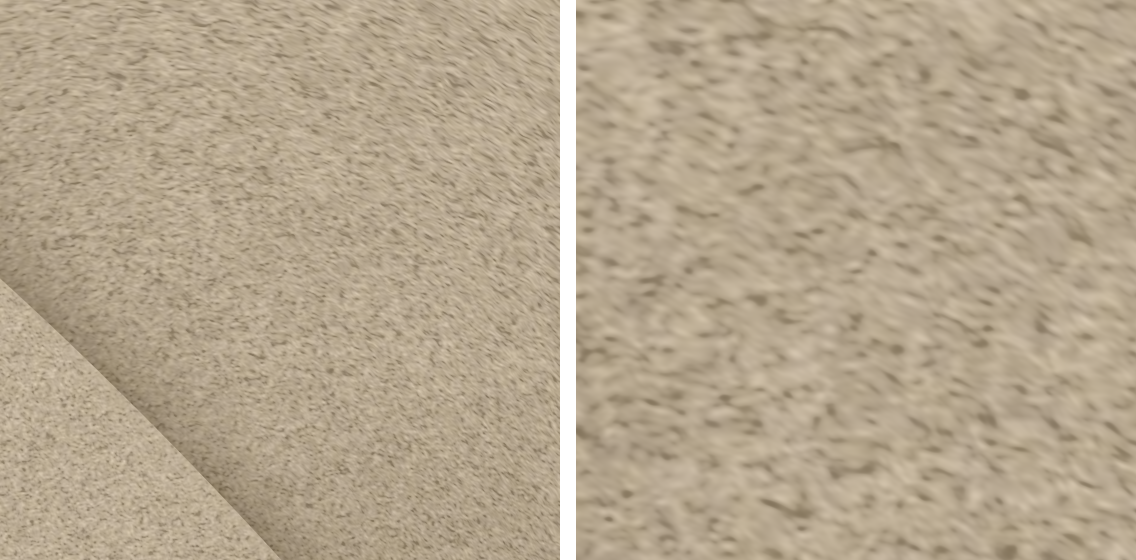
Left: the whole. Right: its middle third, enlarged.
Write a Shadertoy shader that draws this texture.

```glsl
float hash(vec2 p) {
    vec3 q = fract(p.xyx * 0.1031);
    q += dot(q, q.yzx + 33.33);
    return fract((q.x + q.y) * q.z);
}

float noise(vec2 p) {
    vec2 i = floor(p), f = fract(p);
    f = f * f * (3.0 - 2.0 * f);
    return mix(mix(hash(i), hash(i + vec2(1, 0)), f.x),
               mix(hash(i + vec2(0, 1)), hash(i + vec2(1, 1)), f.x), f.y);
}

mat2 rotation(float angle) {
    float c = cos(angle), s = sin(angle);
    return mat2(c, -s, s, c);
}

// Short matted fibres, a little wider than tall, gently bent
float nap(vec2 p, float angle) {
    vec2 bend = vec2(noise(p * 41.0 + 7.0), noise(p * 47.0 + 53.0)) - 0.5;
    vec2 q = rotation(angle) * (p + bend * 0.005);
    float broad = noise(q * vec2(145.0, 225.0) + 300.0) - 0.5;
    float crossed = noise(rotation(0.5) * q * vec2(165.0, 255.0) + 700.0) - 0.5;
    float fine = noise(rotation(-0.4) * q * vec2(230.0, 320.0) + 900.0) - 0.5;
    float grain = broad * 0.45 + crossed * 0.45 + fine * 0.25;
    return grain - 0.3 * smoothstep(0.1, 0.4, -grain);
}

void mainImage(out vec4 fragColor, in vec2 fragCoord) {
    vec2 uv = fragCoord / iResolution.xy;

    // Slightly bowed fold; positive distance lies on the lower sheet
    float fold = (uv.y - 0.503 + 0.91 * uv.x + 0.18 * uv.x * uv.x) * 0.71;
    float edge = max(0.0012, 0.7 / iResolution.y);
    float flap = 1.0 - smoothstep(-edge, edge, fold);

    // Lower sheet: shadow under the fold, fading towards the light
    float gap = max(fold, 0.0);
    float sheet = 0.016 - 0.125 * exp(-gap / 0.055) - 0.035 * exp(-gap / 0.2);
    sheet -= 0.035 * smoothstep(0.4, 0.0, uv.y) * smoothstep(0.4, 1.0, uv.x);
    sheet += nap(uv, 0.35 - 0.6 * uv.x) * mix(0.17, 0.235, smoothstep(0.0, 0.2, gap));

    // Folded flap: lighter, with a soft rim
    float rim = exp(min(fold, 0.0) / 0.02);
    float top = 0.028 + 0.008 * rim;
    top += nap(uv + 2.0, -0.4) * 0.235 * (1.0 - 0.4 * rim);

    // Faint cloudy wear over the cloth
    float wear = noise(uv * 9.0 + 20.0) + noise(uv * 24.0 + 90.0) - 1.0;
    float tone = mix(sheet, top, flap) + wear * 0.018;

    vec3 suede = vec3(0.706, 0.646, 0.552);
    float tint = (noise(uv * 60.0 + 150.0) - 0.5) * 0.02;
    fragColor = vec4(suede + tone + vec3(0.0, 0.0, tint), 1.0);
}
```
